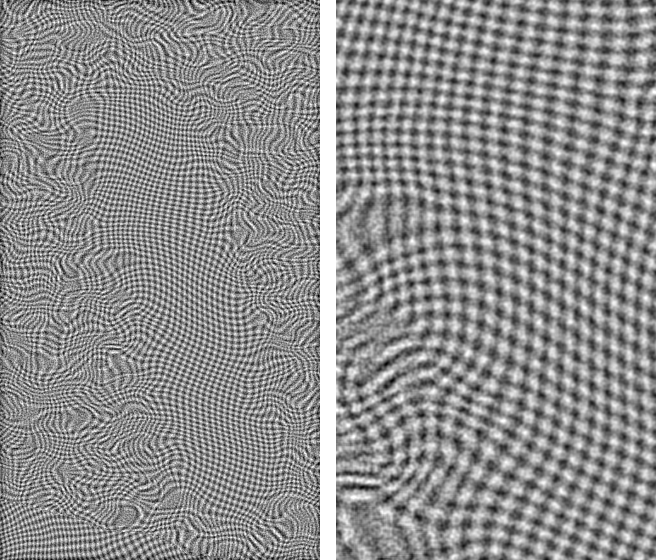
Left: the whole. Right: its middle third, enlarged.
A WebGL 2 fragment shader for this texture:

```glsl
#version 300 es
precision highp float;

uniform vec2 u_resolution;
out vec4 fragColor;

vec2 randomGradient(vec2 cell) {
    vec3 h = fract(vec3(cell.xyx) * vec3(0.1031, 0.103, 0.0973));
    h += dot(h, h.yzx + 33.33);
    float angle = 6.2832 * fract((h.x + h.y) * h.z);
    return vec2(cos(angle), sin(angle));
}

float gradientNoise(vec2 p) {
    vec2 i = floor(p), f = p - i;
    vec2 u = f * f * f * (f * (f * 6.0 - 15.0) + 10.0);
    vec2 e = vec2(0.0, 1.0);
    float low = mix(dot(randomGradient(i), f),
                    dot(randomGradient(i + e.yx), f - e.yx), u.x);
    float high = mix(dot(randomGradient(i + e), f - e),
                     dot(randomGradient(i + 1.0), f - 1.0), u.x);
    return mix(low, high, u.y);
}

vec2 noisePair(vec2 p) {
    return vec2(gradientNoise(p + 17.0), gradientNoise(p + vec2(71.3, 43.7)));
}

float segmentDistance(vec2 p, vec2 a, vec2 b) {
    vec2 d = b - a;
    return length(p - a - d * clamp(dot(p - a, d) / dot(d, d), 0.0, 1.0));
}

// Sine stripes that die out where they become too wide or too dense
float stripes(float cycles) {
    float density = length(vec2(dFdx(cycles), dFdy(cycles))) * u_resolution.x;
    float visible = smoothstep(20.0, 38.0, density)
                  * (1.0 - smoothstep(78.0, 112.0, density));
    return visible * sin(6.2832 * cycles);
}

void main() {
    vec2 p = gl_FragCoord.xy / u_resolution.x;
    float top = u_resolution.y / u_resolution.x;

    // Calm diagonal sweep inside a turbulent field
    float sweep = segmentDistance(p, vec2(0.44, 1.34), vec2(0.73, 0.3));
    float rough = smoothstep(0.08, 0.24, sweep + 0.1 * gradientNoise(p * 5.0));

    // Tilted, finer weave in the lower left corner
    float corner = step(p.y, 0.19 - 0.27 * p.x + 0.03 * gradientNoise(p * 6.0));
    rough *= 1.0 - 0.85 * corner;

    // Warp the weave at three scales
    vec2 q = p + 0.11 * noisePair(p * 2.6);
    q += (0.006 + 0.074 * rough) * noisePair(p * vec2(7.0, 10.0));
    q += 0.016 * rough * noisePair(p * vec2(15.0, 22.0));
    float angle = mix(0.12, -0.25, corner);
    q = mat2(cos(angle), sin(angle), -sin(angle), cos(angle)) * q;
    q *= mix(54.0, 66.0, corner);

    float weave = stripes(q.x) + stripes(q.y);

    // Fine grain, stronger among the broken patches
    float grain = gradientNoise(p * 187.0 + 5.3) + 0.6 * gradientNoise(p * 263.0);
    float tone = 0.545 + 0.165 * weave + (0.2 + 0.1 * rough) * grain;

    // Dark rim
    vec2 inset = min(p, vec2(1.0, top) - p);
    tone -= 0.14 * (1.0 - smoothstep(0.0, 0.022, min(inset.x, inset.y)));

    fragColor = vec4(vec3(clamp(tone, 0.0, 1.0)), 1.0);
}
```
